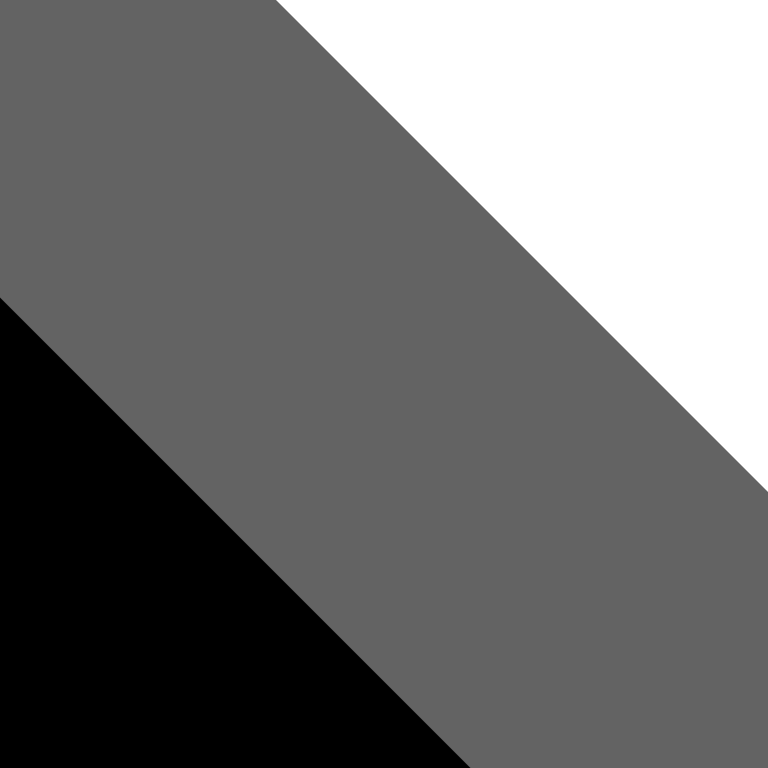
A Shadertoy shader for this background:

```glsl
// Draws a flat grey diagonal band between a black and a white corner.

#define BLACK_EDGE 0.6126   // x + y where black meets the band
#define WHITE_EDGE 1.3594   // x + y where the band meets white
#define BLACK vec3(0.0)
#define GREY  vec3(0.388)
#define WHITE vec3(1.0)

// Antialiased coverage of the side where the signed distance is positive
float coverage(float dist, float pixel) {
    return clamp(dist / pixel + 0.5, 0.0, 1.0);
}

void mainImage(out vec4 fragColor, in vec2 fragCoord) {
    vec2 uv = fragCoord / iResolution.xy;

    // Position along the rising diagonal, and its change over one pixel
    float diagonal = uv.x + uv.y;
    float pixel = length(1.0 / iResolution.xy);

    // Layer the band and the bright corner over black
    vec3 color = mix(BLACK, GREY, coverage(diagonal - BLACK_EDGE, pixel));
    color = mix(color, WHITE, coverage(diagonal - WHITE_EDGE, pixel));

    fragColor = vec4(color, 1.0);
}
```
